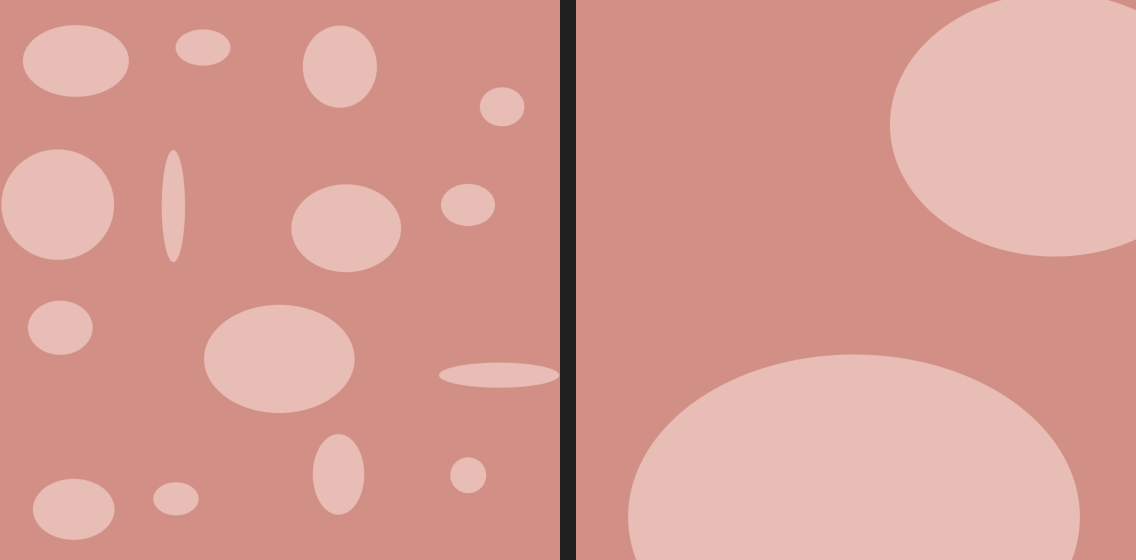
Left, the full canvas; right, a detail of the centre.
Write a Shadertoy shader that draws this pattern.

```glsl
// Flat pale ellipses of mixed size scattered on a dusty rose ground.
// Each row is split into cells with one jittered ellipse per cell; a shuffled
// rank sets its size and shape. Wrapped distances make the canvas tile.

const vec3 GROUND = vec3(0.82, 0.56, 0.52);
const vec3 SPOT   = vec3(0.91, 0.74, 0.71);

const int   ROWS        = 4;
const int   WIDE_ROW    = 1;      // this row has one cell less, for the largest spot
const int   SPOTS       = 15;
const float SMALLEST    = 0.032;  // mean radius of the smallest spot
const float GROWTH      = 0.036;  // steady growth of the radius with rank
const float GIANT       = 0.046;  // extra growth of the top ranks
const float MAX_STRETCH = 1.6;    // width to height of ordinary spots
const float SLIVER      = 4.8;    // stretch of the thin spots
const float GAP         = 0.012;  // free margin inside each cell
const float STAGGER     = 0.02;   // sideways shift of the rows
const float EDGE        = 0.8;    // half width of the soft edge, in pixels

vec2 hash2(float n) {
    return fract(sin(vec2(n * 12.99 + 1.7, n * 78.23 + 4.1)) * 4375.85);
}

// Half axes of the spot with the given size rank
vec2 spotRadii(int rank) {
    float t = float(rank) / float(SPOTS - 1);
    float size = SMALLEST + GROWTH * t + GIANT * t * t * t * t;

    float variety = fract(float(rank) * 0.618);
    bool thin = rank == 5 || rank == 6;
    bool tall = rank % 5 == 0 || variety > 0.9;
    float stretch = thin ? SLIVER : mix(1.0, MAX_STRETCH, variety);
    float side = sqrt(tall ? 1.0 / stretch : stretch);
    return size * vec2(side, 1.0 / side);
}

// First-order signed distance to an axis-aligned ellipse
float ellipseDistance(vec2 p, vec2 radii) {
    vec2 q = p / radii;
    return (dot(q, q) - 1.0) / (2.0 * max(length(q / radii), 1e-4));
}

void mainImage(out vec4 fragColor, in vec2 fragCoord) {
    vec2 uv = fragCoord / iResolution.xy;
    float nearest = 1.0;
    int index = 0;

    for (int row = 0; row < ROWS; row++) {
        int columns = row == WIDE_ROW ? 3 : 4;
        vec2 cell = 1.0 / vec2(columns, ROWS);
        float shift = STAGGER * sin(float(row) * 2.4);

        for (int column = 0; column < columns; column++) {
            int rank = (index * 7 + 9) % SPOTS;
            vec2 radii = spotRadii(rank);

            // Jitter only as far as the spot stays inside its cell
            vec2 room = max(0.5 * cell - GAP - radii, 0.0);
            vec2 center = (vec2(column, row) + 0.5) * cell + vec2(shift, 0.0);
            center += room * (2.0 * hash2(float(index)) - 1.0);

            // Shortest offset on the repeating canvas
            vec2 offset = uv - center;
            offset -= floor(offset + 0.5);
            nearest = min(nearest, ellipseDistance(offset, radii));
            index++;
        }
    }

    float soft = EDGE / iResolution.y;
    float coverage = 1.0 - smoothstep(-soft, soft, nearest);
    fragColor = vec4(mix(GROUND, SPOT, coverage), 1.0);
}
```
